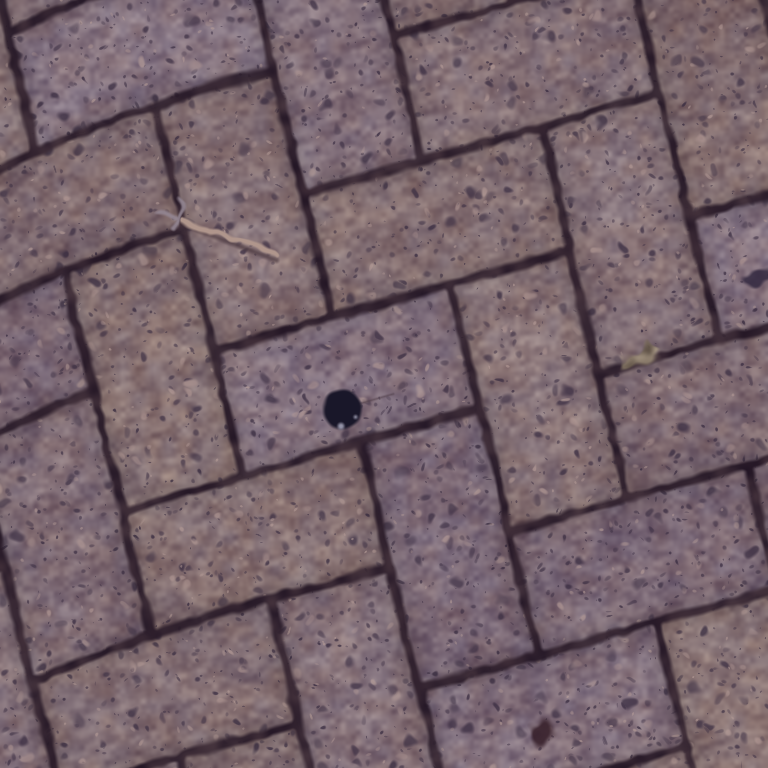
Write a Shadertoy shader that draws this texture.

```glsl
float hash(vec2 p) {
    return fract(sin(dot(p, vec2(127.1, 311.7))) * 43758.5453);
}

float noise(vec2 p) {
    vec2 i = floor(p), f = fract(p);
    f = f * f * (3.0 - 2.0 * f);
    return mix(mix(hash(i), hash(i + vec2(1, 0)), f.x),
               mix(hash(i + vec2(0, 1)), hash(i + vec2(1, 1)), f.x), f.y);
}

float segment(vec2 p, vec2 a, vec2 b) {
    vec2 ab = b - a;
    return length(p - a - ab * clamp(dot(p - a, ab) / dot(ab, ab), 0.0, 1.0));
}

// Coverage of a soft-edged shape, from its signed distance
float cover(float d, float blur) {
    return 1.0 - smoothstep(-blur, blur, d);
}

// Randomly sized round specks, one candidate per grid cell
float specks(vec2 p, float density) {
    float mask = 0.0;
    for (int j = -1; j <= 1; j++)
    for (int i = -1; i <= 1; i++) {
        vec2 cell = floor(p) + vec2(i, j);
        vec2 center = cell + vec2(hash(cell + 3.1), hash(cell + 7.7));
        float size = hash(cell + 13.3);
        float radius = 0.12 + 0.3 * size * size * size;
        float present = step(hash(cell + 21.9), density);
        float speck = 1.0 - smoothstep(radius * 0.4, radius * 1.25, length(p - center));
        mask = max(mask, present * speck * (0.45 + 0.55 * hash(cell + 31.7)));
    }
    return mask;
}

// Herringbone of 2:1 bricks: xy = brick origin, z = distance to its edge in cells
vec3 herringbone(vec2 g) {
    vec2 cell = floor(g);
    float m = mod(cell.x + cell.y, 4.0);
    bool flat_ = m < 1.5;
    vec2 origin = cell - (flat_ ? vec2(m, 0) : vec2(0, m - 2.0));
    vec2 halfSize = flat_ ? vec2(1, 0.5) : vec2(0.5, 1);
    vec2 q = abs(g - origin - halfSize) - halfSize + 0.06;
    float d = length(max(q, 0.0)) + min(max(q.x, q.y), 0.0) - 0.06;
    return vec3(origin, -d);
}

void mainImage(out vec4 fragColor, in vec2 fragCoord) {
    vec2 p = vec2(fragCoord.x, iResolution.y - fragCoord.y) / iResolution.y;
    vec2 wobble = vec2(noise(p * 70.0), noise(p * 70.0 + 40.0)) - 0.5;

    // Slightly bent, skewed grid of square cells
    vec2 q = p - vec2(0.277, 0.458);
    float leftBend = max(0.0, 1.0 - p.x / 0.277);
    q.y -= 0.02 * q.y + 0.026 * leftBend * leftBend;
    q += 0.004 * (vec2(noise(p * 14.0), noise(p * 14.0 + 9.0)) - 0.5) + 0.004 * wobble;
    vec2 grid = inverse(mat2(0.155, -0.043, 0.0378, 0.158)) * q;
    vec3 brick = herringbone(grid);
    float edge = brick.z * 0.158;
    float tint = hash(brick.xy + 5.0);

    // Grainy face, smeared a little along the rising diagonal
    vec2 s = mat2(0.96, 0.27, -0.27, 0.96) * p;
    s = vec2(0.96 * p.x - 0.27 * p.y, 0.27 * p.x + 0.96 * p.y);
    float grain = 0.45 * noise(s * vec2(75, 110)) + 0.3 * noise(p * 150.0 + 17.0)
                + 0.25 * noise(s * vec2(24, 32) + 60.0);
    float tone = 0.5 + 2.0 * (grain - 0.5) + 0.22 * (noise(p * 6.0) - 0.5)
               + 0.24 * (hash(brick.xy + 2.0) - 0.5);
    vec3 col = mix(vec3(0.445, 0.365, 0.405), vec3(0.585, 0.51, 0.525), tone);
    col += mix(vec3(0.01, 0.004, -0.018), vec3(-0.012, -0.006, 0.02), tint);
    col += vec3(0.025, 0.0, -0.035) * (noise(p * 50.0 + 80.0) - 0.5);

    // Dark pits and pale grit
    vec2 rough = p + 0.01 * wobble;
    float pits = specks(rough * 48.0, 0.32 + 0.25 * tint);
    pits = max(pits, 0.75 * specks(rough * 85.0 + 30.0, 0.3));
    col = mix(col, vec3(0.23, 0.18, 0.26), 0.8 * pits);
    col = mix(col, vec3(0.72, 0.62, 0.6), 0.65 * specks(rough * 62.0 + 90.0, 0.16));

    // Worn joints of uneven width
    float width = 0.0025 + 0.0045 * noise(p * 22.0 + 5.0);
    float joint = 1.0 - smoothstep(width * 0.4, width + 0.004, edge);
    col *= 1.0 - 0.2 * exp(-edge * 85.0);
    vec3 dirt = mix(vec3(0.12, 0.07, 0.13), vec3(0.25, 0.18, 0.22), noise(p * 65.0 + 3.0));
    col = mix(col, dirt, joint * (0.82 + 0.18 * noise(p * 30.0)));

    // Dark stains
    float stain = cover(length((rough - vec2(0.706, 0.954)) * vec2(1, 0.8)) - 0.014, 0.005);
    col = mix(col, vec3(0.2, 0.11, 0.15), 0.85 * stain);
    stain = cover(segment(rough, vec2(0.978, 0.366), vec2(1.0, 0.356)) - 0.008, 0.004);
    col = mix(col, vec3(0.2, 0.16, 0.25), 0.85 * stain);

    // Black spot with a thin stem and glints
    col = mix(col, vec3(0.3, 0.23, 0.27), 0.6 * cover(segment(p, vec2(0.46, 0.528), vec2(0.512, 0.513)) - 0.001, 0.002));
    float spot = length((p - vec2(0.446, 0.533)) * vec2(1, 0.96) + 0.003 * wobble) - 0.0245;
    col = mix(col, vec3(0.1, 0.09, 0.16), cover(spot, 0.003));
    float glint = min(length(p - vec2(0.444, 0.555)) - 0.004, length(p - vec2(0.463, 0.543)) - 0.002);
    col = mix(col, vec3(0.66, 0.66, 0.74), 0.85 * cover(glint, 0.003));

    // Twig with a pale knot
    vec2 a = vec2(0.238, 0.286), b = vec2(0.36, 0.333);
    col = mix(col, vec3(0.27, 0.2, 0.23), 0.6 * cover(segment(p - vec2(0, 0.006), a, b) - 0.003, 0.003));
    col = mix(col, vec3(0.69, 0.59, 0.55), cover(segment(rough, a, b) - 0.0032, 0.002));
    float knot = min(segment(rough, vec2(0.228, 0.295), vec2(0.239, 0.262)),
                     segment(rough, vec2(0.207, 0.277), vec2(0.23, 0.284)));
    col = mix(col, vec3(0.58, 0.53, 0.58), 0.85 * cover(knot - 0.003, 0.0025));

    // Leaf scrap caught in a joint
    float leaf = segment(p + 0.02 * wobble, vec2(0.815, 0.468), vec2(0.852, 0.46)) - 0.008;
    col = mix(col, mix(vec3(0.36, 0.31, 0.25), vec3(0.68, 0.62, 0.53), noise(p * 90.0)), 0.85 * cover(leaf, 0.004));

    fragColor = vec4(col, 1.0);
}
```
